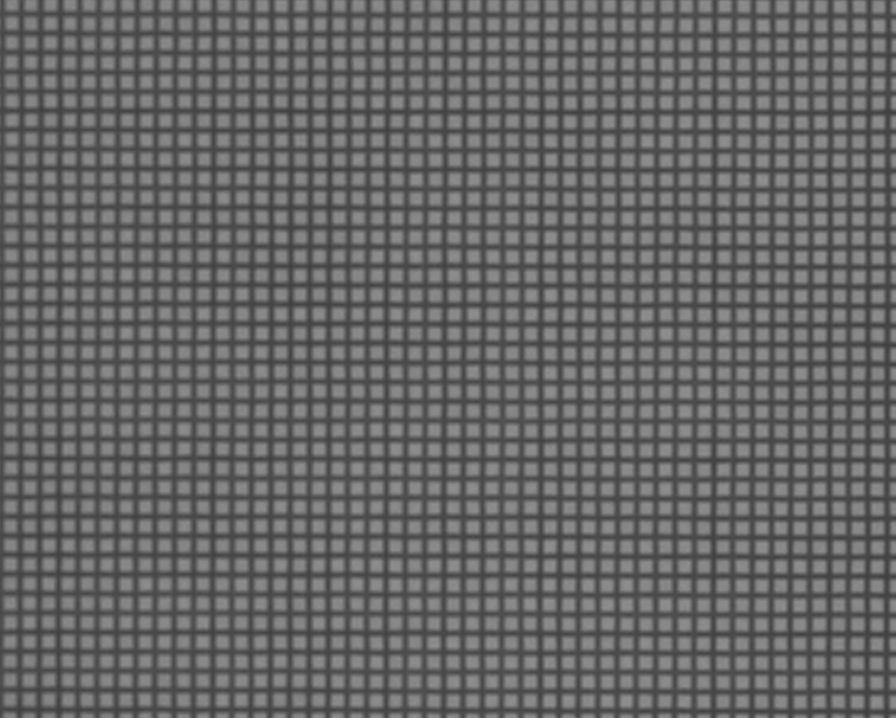
This pattern is drawn by a Shadertoy shader. Its source:

```glsl
// A fine grey mesh: soft light squares parted by dark wires, very slightly tilted.
// Each axis gives a smooth opening profile; their product shapes the squares.
// Hashes vary each wire and square, and value noise adds a faint mottle.

float hash(vec2 p) {
    vec3 q = fract(vec3(p.xyx) * 0.1031);
    q += dot(q, q.yzx + 33.33);
    return fract((q.x + q.y) * q.z);
}

float valueNoise(vec2 p) {
    vec2 cell = floor(p), f = fract(p);
    f = f * f * (3.0 - 2.0 * f);
    return mix(mix(hash(cell), hash(cell + vec2(1, 0)), f.x),
               mix(hash(cell + vec2(0, 1)), hash(cell + vec2(1, 1)), f.x), f.y);
}

void mainImage(out vec4 fragColor, in vec2 fragCoord) {
    vec2 uv = fragCoord / iResolution.xy;
    vec2 centred = (fragCoord - 0.5 * iResolution.xy) / iResolution.y;

    // Tilted lattice, about 46.6 squares across and 37.2 down
    float tilt = 0.0027;
    vec2 turned = mat2(cos(tilt), sin(tilt), -sin(tilt), cos(tilt)) * centred;
    vec2 grid = turned * vec2(37.28, 37.17) + vec2(60.18, 60.2);

    // Wires waver slightly; squares are crisper towards the right
    grid += 0.05 * (vec2(valueNoise(grid * 0.6), valueNoise(grid * 0.6 + 90.0)) - 0.5);
    vec2 square = floor(grid);
    vec2 offset = abs(fract(grid) - 0.5);
    float crisp = 0.035 * (uv.x - 0.5);
    vec2 opening = 1.0 - smoothstep(0.16 + crisp, 0.53 - crisp, offset);
    float light = opening.x * opening.y;

    // Dark wires to pale squares, with a little variation between squares
    float pale = 0.54 + 0.016 * (hash(square) - 0.5) + 0.012 * (uv.x - 0.5);
    float grey = mix(0.287, pale, light);

    // Uneven wire darkness along each row and column
    vec2 wire = floor(grid + 0.5);
    vec2 wireTone = vec2(hash(vec2(wire.x, 7.0)), hash(vec2(31.0, wire.y))) - 0.5;
    grey += 0.025 * dot(wireTone, 1.0 - opening);

    // Fine mottle and broad unevenness
    grey += 0.026 * (valueNoise(grid * 6.0) - 0.5);
    grey += 0.014 * (valueNoise(grid * 0.15) - 0.5);
    grey -= 0.02 * dot(centred, centred);

    fragColor = vec4(vec3(grey), 1.0);
}
```
